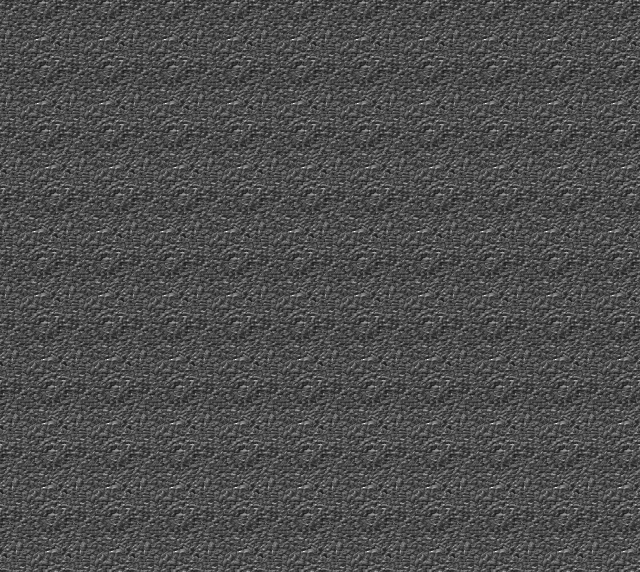
Write a WebGL 1 fragment shader that draws this texture.

```glsl
precision highp float;
// Fine charcoal leather grain: one crinkled tile repeated in rows, lit from the upper left.

uniform vec2 u_resolution;

#define TILES 10.0               // tiles across the canvas width
#define ROW_START 0.39           // first row seam, in tiles below the top
#define PEBBLES vec2(16.0, 22.0) // pebbles per tile
#define BASE_TONE 0.283
#define RELIEF 0.66              // directional light on the pebbles
#define CREASE 0.55              // darkness of the shadowed creases
#define PEBBLE_VARIATION 0.2
#define WRINKLE 1.0              // directional light on the fine wrinkles
#define BAND 0.1                 // fade from tile top to tile bottom
#define BLOTCH 0.08              // soft patches inside a tile
#define WARP 1.1                 // crinkling of the pebble outlines
#define TO_LIGHT vec2(-0.45, -0.89)

float hash(vec2 p) {
  vec3 q = fract(p.xyx * vec3(0.1031, 0.1030, 0.0973));
  q += dot(q, q.yzx + 33.33);
  return fract((q.x + q.y) * q.z);
}

vec2 hash2(vec2 p) {
  return vec2(hash(p + 7.3), hash(p + 61.7));
}

// Value noise that wraps after the given number of lattice steps
float tiledNoise(vec2 p, vec2 period, float seed) {
  vec2 i = floor(p);
  vec2 f = fract(p);
  f = f * f * (3.0 - 2.0 * f);
  vec2 lo = mod(i, period);
  vec2 hi = mod(i + 1.0, period);
  float a = mix(hash(lo + seed), hash(vec2(hi.x, lo.y) + seed), f.x);
  float b = mix(hash(vec2(lo.x, hi.y) + seed), hash(hi + seed), f.x);
  return mix(a, b, f.y);
}

// Log brightness of the pebbles: lit side, shadowed crease, individual tone
float pebbleShade(vec2 p) {
  vec2 cell = floor(p);
  vec2 toPixel = vec2(0.0);
  vec2 nearestId = vec2(0.0);
  float nearest = 9.0;
  float second = 9.0;
  for (int y = -1; y <= 1; y++) {
    for (int x = -1; x <= 1; x++) {
      vec2 neighbour = cell + vec2(float(x), float(y));
      vec2 id = mod(neighbour, PEBBLES);
      vec2 d = p - neighbour - 0.1 - 0.8 * hash2(id);
      float dist = length(d);
      if (dist < nearest) {
        second = nearest;
        nearest = dist;
        toPixel = d;
        nearestId = id;
      } else {
        second = min(second, dist);
      }
    }
  }
  float light = dot(toPixel, TO_LIGHT);
  float crease = 1.0 - smoothstep(0.0, 0.45, second - nearest);
  crease *= clamp(0.5 - 1.2 * light, 0.0, 1.0);
  float tone = hash(nearestId + 133.1) - 0.5;
  return RELIEF * light - CREASE * (crease - 0.2) + PEBBLE_VARIATION * tone;
}

// Embossed noise: slope of a finer height field towards the light
float wrinkleShade(vec2 p) {
  vec2 period = PEBBLES * 1.5;
  vec2 reach = 0.4 * TO_LIGHT;
  p *= 1.5;
  return tiledNoise(p - reach, period, 419.0) - tiledNoise(p + reach, period, 419.0);
}

// Leather brightness at a point in tile units, y pointing down
float leather(vec2 p) {
  p.y -= ROW_START;
  float row = floor(p.y);
  p.x += 0.25 * (hash(vec2(row + 20.0, 4.0)) - 0.5);
  vec2 local = fract(p);

  // Crinkle the pebble grid
  vec2 grid = local * PEBBLES;
  vec2 warp = vec2(tiledNoise(grid, PEBBLES, 211.0),
                   tiledNoise(grid, PEBBLES, 307.0)) - 0.5;
  float shade = pebbleShade(grid + WARP * warp) + WRINKLE * wrinkleShade(grid);

  // Rows fade downward, with soft patches and a slight change per row
  float patches = tiledNoise(local * 4.0, vec2(4.0), 17.0) - 0.5;
  shade += BAND * (0.5 - local.y) + BLOTCH * patches;
  shade += 0.04 * (hash(vec2(row + 40.0, 9.0)) - 0.5);
  return BASE_TONE * exp(shade);
}

void main() {
  // Average four samples per pixel to smooth the fine grain
  float tone = 0.0;
  for (int j = 0; j < 2; j++) {
    for (int i = 0; i < 2; i++) {
      vec2 pos = gl_FragCoord.xy + 0.5 * vec2(float(i), float(j)) - 0.25;
      pos.y = u_resolution.y - pos.y;
      tone += 0.25 * leather(pos / u_resolution.x * TILES);
    }
  }
  gl_FragColor = vec4(vec3(tone), 1.0);
}
```
